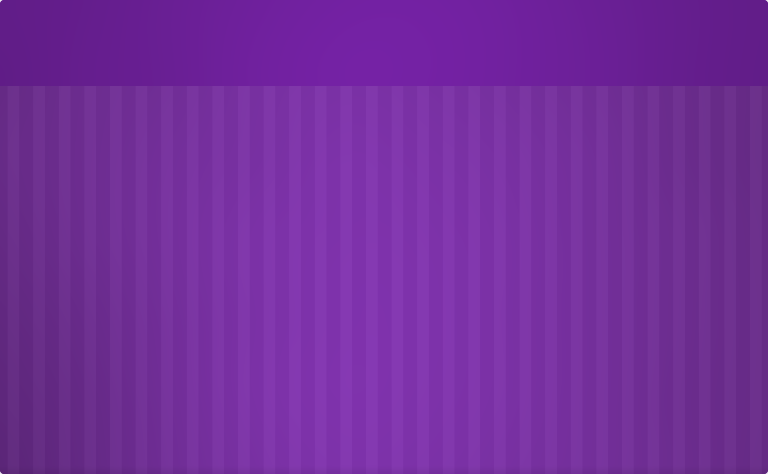
Give the GLSL for this background, as a WebGL 2 fragment shader.

```glsl
#version 300 es
precision highp float;
// A purple panel: thirty soft vertical stripes below a plain, deeper header band.
// Stripes come from a repeated box profile; radial falloff shades both areas,
// and faint value noise mottles the tone. The corners are slightly rounded.

uniform vec2 u_resolution;
out vec4 fragColor;

const float STRIPE_COUNT = 30.0;
const float STRIPE_CENTER = 0.525;  // within one repeat
const float STRIPE_WIDTH = 0.455;   // share of one repeat
const float STRIPE_CONTRAST = 0.026;
const float HEADER_BASE = 0.8186;   // share of the height
const float CORNER_RADIUS = 0.008;  // in canvas heights

const vec3 BODY_GLOW = vec3(0.510, 0.210, 0.688);
const vec3 BODY_EDGE = vec3(0.400, 0.175, 0.520);
const vec3 HEADER_GLOW = vec3(0.456, 0.132, 0.645);
const vec3 HEADER_EDGE = vec3(0.378, 0.112, 0.530);
const vec3 CORNER_COLOR = vec3(0.93, 0.91, 0.95);

float hash(vec2 p) {
    p = fract(p * vec2(0.1031, 0.1137));
    p += dot(p, p.yx + 33.33);
    return fract((p.x + p.y) * p.x * 17.0);
}

float valueNoise(vec2 p) {
    vec2 cell = floor(p);
    vec2 f = fract(p);
    f = f * f * (3.0 - 2.0 * f);
    float low = mix(hash(cell), hash(cell + vec2(1, 0)), f.x);
    float high = mix(hash(cell + vec2(0, 1)), hash(cell + vec2(1, 1)), f.x);
    return mix(low, high, f.y);
}

// 1 inside the light part of each repeat, 0 outside.
float stripeMask(float x, float count, float center, float width, float pixel) {
    float offset = abs(fract(x * count - center + 0.5) - 0.5);
    float blur = max(pixel * count, 0.03) * 0.5;
    return 1.0 - smoothstep(-blur, blur, offset - 0.5 * width);
}

// 0 at the center, rising to 1 at the given reach.
float falloff(vec2 uv, vec2 center, vec2 stretch, float reach) {
    return smoothstep(0.0, reach, length((uv - center) * stretch));
}

float roundedBox(vec2 p, vec2 halfSize, float radius) {
    vec2 q = abs(p) - halfSize + radius;
    return length(max(q, 0.0)) + min(max(q.x, q.y), 0.0) - radius;
}

vec3 stripedBody(vec2 uv, float pixel) {
    float shade = falloff(uv, vec2(0.485, 0.32), vec2(2.0, 0.75), 1.28);
    vec3 color = mix(BODY_GLOW, BODY_EDGE, shade);
    float lowerLeft = 1.0 - smoothstep(0.0, 0.6, length(uv * vec2(1.5, 0.8)));
    color *= 1.0 - 0.10 * lowerLeft;
    float light = stripeMask(uv.x, STRIPE_COUNT, STRIPE_CENTER, STRIPE_WIDTH, pixel);
    color += STRIPE_CONTRAST * (light - STRIPE_WIDTH);
    return color * (1.0 - 0.06 * (1.0 - smoothstep(0.0, 0.02, uv.y)));
}

vec3 headerBand(vec2 uv) {
    float shade = falloff(uv, vec2(0.51, 0.86), vec2(2.0, 1.2), 1.1);
    return mix(HEADER_GLOW, HEADER_EDGE, shade);
}

void main() {
    vec2 uv = gl_FragCoord.xy / u_resolution;
    vec2 pixel = 1.0 / u_resolution;
    float aspect = u_resolution.x / u_resolution.y;

    // Header over striped body
    float header = smoothstep(-0.5, 0.5, (uv.y - HEADER_BASE) / pixel.y);
    vec3 color = mix(stripedBody(uv, pixel.x), headerBand(uv), header);

    // Soft mottling
    float mottle = valueNoise(uv * vec2(9.0, 6.0)) - 0.5;
    color *= 1.0 + 0.018 * mottle;

    // Rounded corners
    vec2 halfSize = vec2(aspect, 1.0) * 0.5;
    vec2 fromCenter = (uv - 0.5) * vec2(aspect, 1.0);
    float edge = roundedBox(fromCenter, halfSize, CORNER_RADIUS) / pixel.y;
    color = mix(color, CORNER_COLOR, smoothstep(-0.5, 0.5, edge));

    fragColor = vec4(color, 1.0);
}
```
